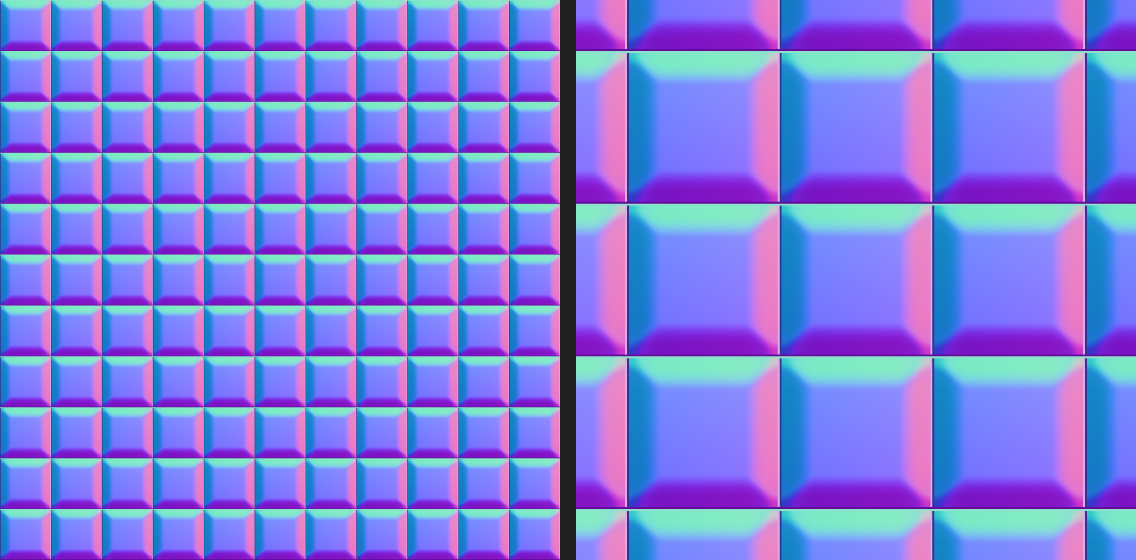
Left, the full canvas; right, a detail of the centre.
This texture map is drawn by a WebGL 2 fragment shader. Its source:

```glsl
#version 300 es
precision highp float;
// Tangent-space normal map of a grid of square pillowed tiles with fine grooves.

uniform vec2 u_resolution;
out vec4 fragColor;

const float REPEATS = 11.0;         // tiles across and down
const float BEVEL_WIDTH = 0.235;    // bevel reach at mid-edge, in tiles
const float CORNER_WIDTH = 0.10;    // bevel reach at the corners
const float BEVEL_PLATEAU = 0.30;   // share of the bevel at full slope
const float CORNER_REACH = 0.24;    // distance over which corners soften
const float CORNER_SLOPE = 0.62;    // slope left at the corners
const float BEVEL_SLOPE = 1.55;     // steepness of the bevel
const float CROWN_SLOPE = 0.17;     // gentle curvature of the tile face
const float GROOVE_WIDTH = 0.013;   // half width of a groove, in tiles
const vec3 GROOVE_SHADE = vec3(0.20, 0.20, 0.58);
const vec3 GROOVE_LIGHT = vec3(0.86, 0.68, 0.90);
const vec3 GROOVE_PURPLE = vec3(0.38, 0.05, 0.60);
const vec3 GROOVE_MINT = vec3(0.56, 0.88, 0.80);
const int SAMPLES = 4;              // antialiasing samples per axis

// Signed slope along one axis; the bevel narrows and eases near the corners.
float bevelSlope(float along, float across) {
    float edge = min(along, 1.0 - along);
    float corner = min(across, 1.0 - across);
    float middle = smoothstep(0.0, CORNER_REACH, corner);
    float width = mix(CORNER_WIDTH, BEVEL_WIDTH, middle);
    float bevel = 1.0 - smoothstep(BEVEL_PLATEAU * width, width, edge);
    float side = along < 0.5 ? -1.0 : 1.0;
    float crown = CROWN_SLOPE * (2.0 * along - 1.0);
    float steep = BEVEL_SLOPE * mix(CORNER_SLOPE, 1.0, middle);
    return mix(crown, side * steep, bevel);
}

vec3 tileColor(vec2 cell) {
    vec2 slope = vec2(bevelSlope(cell.x, cell.y), bevelSlope(cell.y, cell.x));
    vec3 normal = normalize(vec3(slope, 1.0));
    vec3 color = 0.5 * normal + 0.5;

    // Grooves: one lit and one shaded flank on each axis
    if (cell.x < GROOVE_WIDTH) color = GROOVE_SHADE;
    if (cell.x > 1.0 - GROOVE_WIDTH) color = GROOVE_LIGHT;
    if (cell.y < GROOVE_WIDTH) color = GROOVE_PURPLE;
    if (cell.y > 1.0 - GROOVE_WIDTH) color = GROOVE_MINT;
    return color;
}

void main() {
    // Average a regular grid of samples inside the pixel
    vec3 sum = vec3(0.0);
    for (int j = 0; j < SAMPLES; j++) {
        for (int i = 0; i < SAMPLES; i++) {
            vec2 offset = (vec2(i, j) + 0.5) / float(SAMPLES) - 0.5;
            vec2 uv = (gl_FragCoord.xy + offset) / u_resolution;
            sum += tileColor(fract(uv * REPEATS));
        }
    }
    fragColor = vec4(sum / float(SAMPLES * SAMPLES), 1.0);
}
```
